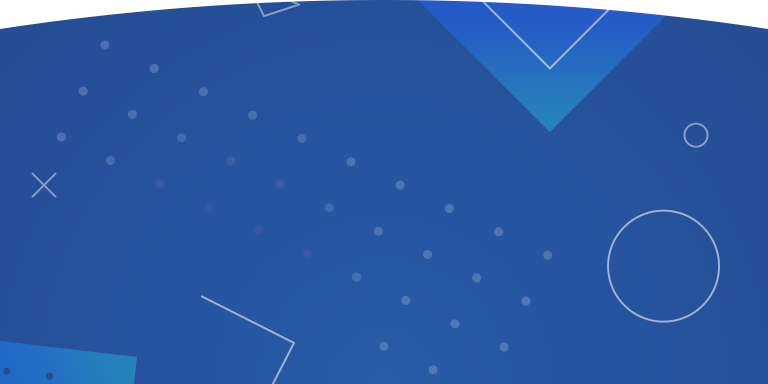
Write a WebGL 1 fragment shader that draws this background.

```glsl
precision highp float;
// Blue geometric banner: a shallow dome with a soft radial glow, a slanted
// lattice of fading dots, two gradient panels and thin outlined shapes.
// Everything is a signed distance in canvas heights, blended back to front.

uniform vec2 u_resolution;

const vec3 GLOW_BLUE = vec3(0.158, 0.357, 0.660);
const vec3 EDGE_BLUE = vec3(0.143, 0.303, 0.580);
const vec3 ROYAL = vec3(0.145, 0.350, 0.780);
const vec3 AZURE = vec3(0.135, 0.410, 0.780);
const vec3 TEAL = vec3(0.150, 0.515, 0.725);
const vec3 MAUVE = vec3(0.85, 0.40, 0.62);
const vec3 WHITE = vec3(1.0);
const float STROKE = 0.0025; // half width of the outlines

// Antialiased coverage of a signed distance
float cover(float d) {
  return clamp(0.5 - d * u_resolution.y, 0.0, 1.0);
}

float line(float d) {
  return cover(abs(d) - STROKE);
}

float segment(vec2 p, vec2 a, vec2 b) {
  vec2 ab = b - a;
  float t = clamp(dot(p - a, ab) / dot(ab, ab), 0.0, 1.0);
  return length(p - a - ab * t);
}

float circle(vec2 p, vec2 center, float radius) {
  return length(p - center) - radius;
}

// Downward-pointing right-angled wedge
float wedge(vec2 p, vec2 apex) {
  vec2 q = p - apex;
  return (abs(q.x) - q.y) * 0.7071;
}

// Nearest dot center in a lattice spanned by a and b
vec2 latticePoint(vec2 p, vec2 origin, vec2 a, vec2 b) {
  vec2 q = p - origin;
  float det = a.x * b.y - a.y * b.x;
  vec2 cell = vec2(q.x * b.y - q.y * b.x, a.x * q.y - a.y * q.x) / det;
  cell = floor(cell + 0.5);
  cell.y = clamp(cell.y, 0.0, 3.0);
  float first = cell.y > 2.5 ? 7.0 : 0.0; // last row starts late
  cell.x = clamp(cell.x, first, 9.0);
  return origin + a * cell.x + b * cell.y;
}

// Dots fade towards a mauve hollow in the lattice
vec3 addDots(vec3 color, vec2 p) {
  vec2 center = latticePoint(p, vec2(0.2734, 0.8828),
                             vec2(0.1281, -0.0608), vec2(-0.0568, -0.1198));
  float fade = smoothstep(0.18, 0.56, distance(center, vec2(0.56, 0.284)));
  vec3 tint = mix(MAUVE, WHITE, smoothstep(0.0, 0.5, fade));
  return mix(color, tint, mix(0.09, 0.19, fade) * cover(circle(p, center, 0.0117)));
}

// Tilted corner panel with a short row of dark dots
vec3 addPanel(vec3 color, vec2 p) {
  vec2 q = p - vec2(0.3568, 0.0703);
  vec2 local = vec2(dot(q, vec2(0.993, -0.116)), dot(q, vec2(0.116, 0.993)));
  vec3 fill = mix(AZURE, TEAL, smoothstep(-0.38, -0.02, local.x + 0.6 * local.y));
  float column = clamp(floor((local.x + 0.3325) / 0.112 + 0.5), 0.0, 1.0);
  vec2 dot0 = vec2(-0.3325 + 0.112 * column, -0.076);
  fill = mix(fill, EDGE_BLUE, cover(circle(local, dot0, 0.0093)));
  return mix(color, fill, cover(max(local.x, local.y)));
}

// Open polyline through three points
float bend(vec2 p, vec2 a, vec2 b, vec2 c) {
  return min(segment(p, a, b), segment(p, b, c));
}

void main() {
  vec2 p = gl_FragCoord.xy / u_resolution.y;

  // Backdrop glow and dots
  vec3 color = mix(GLOW_BLUE, EDGE_BLUE, clamp(length(p - vec2(1.0, 0.0)) / 1.3, 0.0, 1.0));
  color = addDots(color, p);

  // Gradient panels
  vec3 wedgeFill = mix(TEAL, ROYAL, smoothstep(0.64, 1.0, p.y));
  color = mix(color, wedgeFill, cover(wedge(p, vec2(1.432, 0.656))));
  color = addPanel(color, p);

  // Bright outlines: chevron, large ring, angle
  float bright = line(wedge(p, vec2(1.432, 0.822)));
  bright = max(bright, line(circle(p, vec2(1.728, 0.307), 0.1445)));
  bright = max(bright, line(bend(p, vec2(0.526, 0.228), vec2(0.7656, 0.107),
                                 vec2(0.708, -0.005))));
  color = mix(color, WHITE, 0.56 * bright);

  // Faint outlines: small ring, cross, tilted box
  float faint = line(circle(p, vec2(1.8125, 0.648), 0.03));
  vec2 crossArm = abs(p - vec2(0.1146, 0.518));
  faint = max(faint, line(segment(crossArm, vec2(0.0), vec2(0.03))));
  vec2 boxRight = vec2(0.7786, 0.988);
  faint = max(faint, line(bend(p, vec2(0.664, 1.005), vec2(0.6875, 0.958), boxRight)));
  faint = max(faint, line(segment(p, boxRight, vec2(0.742, 1.004))));
  color = mix(color, WHITE, 0.46 * faint);

  // White above the dome
  float dome = circle(p, vec2(1.0, -5.66), 6.66);
  gl_FragColor = vec4(mix(WHITE, color, cover(dome)), 1.0);
}
```
